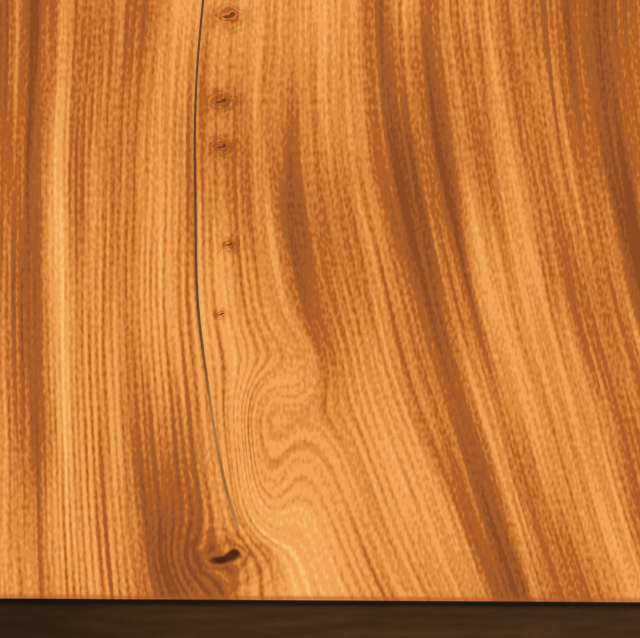
Reproduce this texture procedurally as a WebGL 2 fragment shader.

```glsl
#version 300 es
precision highp float;
// Varnished wooden table top with a dark front edge.
// A warped grain coordinate runs across the fibres; bands, stretched gradient
// noise and growth rings along it give a tone that a colour ramp turns to wood.
uniform vec2 u_resolution;
out vec4 fragColor;

const float PI = 3.14159265;
const vec2 SWIRL = vec2(0.445, 0.39);
const vec2 ARCH = vec2(0.415, 0.27);
const vec2 KNOT = vec2(0.352, 0.125);

vec2 gradientAt(ivec2 cell) {
  uint h = uint(cell.x) * 374761393u + uint(cell.y) * 668265263u;
  h = (h ^ (h >> 13u)) * 1274126177u;
  h ^= h >> 16u;
  float a = float(h & 65535u) / 65536.0 * 2.0 * PI;
  return vec2(cos(a), sin(a));
}

float gradientNoise(vec2 p) {
  vec2 f = fract(p);
  ivec2 i = ivec2(floor(p));
  vec2 w = f * f * f * (f * (f * 6.0 - 15.0) + 10.0);
  float a = dot(gradientAt(i), f);
  float b = dot(gradientAt(i + ivec2(1, 0)), f - vec2(1, 0));
  float c = dot(gradientAt(i + ivec2(0, 1)), f - vec2(0, 1));
  float d = dot(gradientAt(i + ivec2(1, 1)), f - vec2(1, 1));
  return mix(mix(a, b, w.x), mix(c, d, w.x), w.y);
}

float blob(vec2 d, vec2 size) {
  d /= size;
  return exp(-dot(d, d));
}

float band(float u, float centre, float width) {
  float d = (u - centre) / width;
  return exp(-d * d);
}

vec2 twist(vec2 p, vec2 centre, float angle, float radius) {
  vec2 d = p - centre;
  float a = angle * blob(d, vec2(radius));
  return centre + mat2(cos(a), sin(a), -sin(a), cos(a)) * d;
}

// Position across the fibres, which sweep right towards the front
float grainAcross(vec2 p) {
  float t = 1.0 - p.y;
  float sweep = 0.23 * smoothstep(0.15, 0.75, p.x) * pow(max(t, 0.0), 1.5);
  float wobble = 0.006 * gradientNoise(p * vec2(5.0, 4.0) + 3.7);
  return p.x - sweep + 0.02 * sin(PI * t / 0.8) * band(p.x, 0.3, 0.25) + wobble;
}

// x: stained halo with rings, y: dark core
vec2 knot(vec2 d, float radius) {
  d += radius * 0.5 * gradientNoise(d / radius * 1.6 + 9.3) * vec2(1.0, 0.7);
  float r = length(d * vec2(0.8, 1.15)) / radius;
  float halo = exp(-r * r) * (0.8 + 0.3 * sin(r * 15.0));
  return vec2(halo, 1.0 - smoothstep(0.1, 0.32, r));
}

float broadBands(float u) {
  float dark = 0.38 * band(u, 0.062, 0.022) + 0.22 * band(u, 0.235, 0.03)
             + 0.36 * band(u, 0.595, 0.028) + 0.22 * band(u, 0.665, 0.016)
             + 0.30 * band(u, 0.93, 0.045);
  float pale = 0.16 * band(u, 0.11, 0.018) + 0.20 * band(u, 0.355, 0.045)
             + 0.28 * band(u, 0.632, 0.007) + 0.16 * band(u, 0.77, 0.05);
  return pale - dark;
}

float fibres(float u, float y) {
  return 0.42 * gradientNoise(vec2(u * 15.0, y * 1.3 + 0.4))
       + 0.38 * gradientNoise(vec2(u * 42.0 + 7.3, y * 1.9 + 2.3))
       + 0.32 * gradientNoise(vec2(u * 105.0 + 3.1, y * 3.1 + 5.6))
       + 0.20 * gradientNoise(vec2(u * 210.0 + 1.7, y * 7.0 + 8.2));
}

float growthRings(float u, vec2 p) {
  float phase = u * 95.0 + 1.3 * gradientNoise(vec2(u * 11.0, p.y * 0.9 + 4.4));
  float patches = smoothstep(-0.2, 0.35, gradientNoise(vec2(u * 9.0, p.y * 2.0 + 1.2)));
  float lowerLeft = blob(p - vec2(0.2, 0.25), vec2(0.32, 0.4));
  return sin(2.0 * PI * phase) * (0.10 * patches + 0.13 * lowerLeft);
}

vec3 woodColour(float tone) {
  vec3 c = mix(vec3(0.56, 0.29, 0.13), vec3(0.65, 0.36, 0.17), smoothstep(-0.1, 0.19, tone));
  c = mix(c, vec3(0.71, 0.38, 0.14), smoothstep(0.19, 0.35, tone));
  c = mix(c, vec3(0.80, 0.47, 0.20), smoothstep(0.35, 0.49, tone));
  c = mix(c, vec3(0.87, 0.55, 0.25), smoothstep(0.49, 0.65, tone));
  c = mix(c, vec3(0.94, 0.64, 0.33), smoothstep(0.65, 0.86, tone));
  return mix(c, vec3(0.98, 0.75, 0.45), smoothstep(0.9, 1.25, tone));
}

vec3 tableTop(vec2 p) {
  // Grain bent by the swirl, the arch and the large knot
  float u = grainAcross(twist(p, SWIRL, 1.1, 0.065));
  u += 0.055 * blob(p - ARCH, vec2(0.045, 0.13));
  u -= 0.6 * (p.x - KNOT.x) * blob(p - KNOT, vec2(0.07, 0.05));

  float tone = 0.56 + broadBands(u) + fibres(u, p.y) + growthRings(u, p);
  tone += 0.26 * gradientNoise(p * vec2(4.0, 3.0) + 6.4);
  tone += 0.24 * gradientNoise(p * vec2(190.0, 110.0));
  tone += 0.14 * blob(p - vec2(0.1, 0.3), vec2(0.25, 0.3)) + 0.16 * blob(p - SWIRL, vec2(0.05));
  tone -= 0.14 * blob(p - vec2(1.0, 0.9), vec2(0.25, 0.4));

  // One large knot and a row of shrinking small ones
  vec2 stain = knot(p - KNOT, 0.052);
  for (int i = 0; i < 5; i++) {
    float k = float(i);
    vec2 centre = vec2(0.35 + 0.008 * cos(k * 2.1), 0.975 - 0.115 * k + 0.025 * sin(k * 4.0));
    stain = max(stain, knot(p - centre, mix(0.022, 0.009, k / 4.0)) * vec2(1.0, 0.5));
  }
  vec3 colour = woodColour(tone - 0.5 * stain.x);
  colour = mix(colour, vec3(0.24, 0.12, 0.06), 0.85 * stain.y);

  // Hairline crack along the fibres
  float crack = 1.0 - smoothstep(0.0006, 0.0026, abs(grainAcross(p) - 0.316));
  crack *= smoothstep(0.15, 0.2, p.y) * mix(0.45, 0.85, smoothstep(0.35, 0.5, p.y));
  return mix(colour, vec3(0.34, 0.25, 0.17), crack);
}

vec3 frontFace(vec2 p) {
  float grain = gradientNoise(p * vec2(9.0, 70.0)) + 0.5 * gradientNoise(p * vec2(40.0, 160.0));
  vec3 colour = vec3(0.25, 0.17, 0.10) * (1.0 + 0.18 * grain);
  return colour * mix(0.75, 1.05, smoothstep(0.0, 0.4, p.x));
}

void main() {
  vec2 p = gl_FragCoord.xy / u_resolution;
  float rise = p.y - mix(0.062, 0.056, p.x);
  vec3 top = tableTop(p);
  top = mix(top, vec3(0.70, 0.36, 0.15), 0.6 * band(rise, 0.003, 0.004));
  vec3 front = frontFace(p) * (1.0 - 0.5 * band(rise, -0.004, 0.006));
  fragColor = vec4(mix(front, top, smoothstep(-0.0015, 0.0015, rise)), 1.0);
}
```
